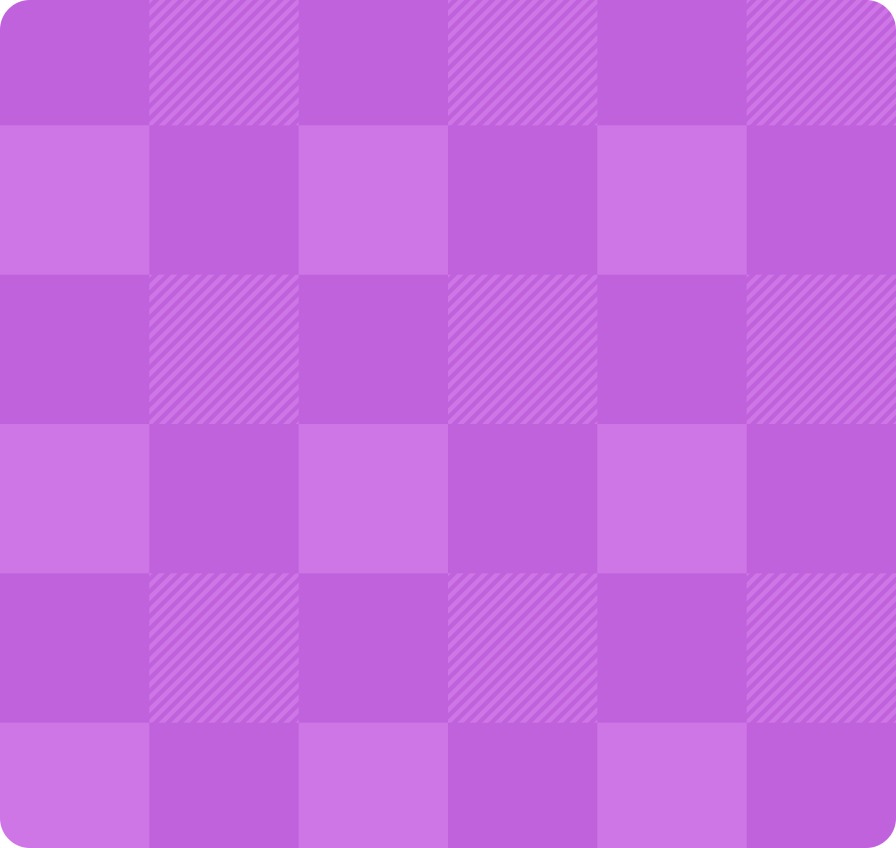
Reproduce this pattern procedurally as a Shadertoy shader.

```glsl
const float COLUMNS = 6.0;
const float STRIPES_PER_CELL = 12.0;
const float STRIPE_FILL = 0.5;       // lit share of each stripe period
const float CORNER_RADIUS = 0.2;     // in cells
const vec3 BASE_COLOR = vec3(0.755, 0.385, 0.868);
const vec3 LIGHT_COLOR = vec3(0.812, 0.463, 0.906);
const vec3 OUTSIDE_COLOR = vec3(1.0);

// Coverage of a shape from its signed distance, positive inside
float coverage(float inside, float pixel) {
    return clamp(inside / pixel + 0.5, 0.0, 1.0);
}

// Coverage of the odd-numbered bands along one axis
float oddBand(float x, float pixel) {
    return coverage(0.5 - abs(mod(x - 0.5, 2.0) - 1.0), pixel);
}

// Diagonal stripes rising to the right, centred on the cell corners
float diagonalStripes(vec2 p, float pixel) {
    float phase = (p.x - p.y) * STRIPES_PER_CELL;
    float offset = abs(fract(phase + 0.5) - 0.5);
    float inside = (0.5 * STRIPE_FILL - offset) / (STRIPES_PER_CELL * sqrt(2.0));
    return coverage(inside, pixel);
}

float roundedBox(vec2 p, vec2 halfSize, float radius) {
    vec2 q = abs(p) - halfSize + radius;
    return length(max(q, 0.0)) + min(max(q.x, q.y), 0.0) - radius;
}

void mainImage(out vec4 fragColor, in vec2 fragCoord) {
    // Cell units: columns start at the left, rows at mid-height
    float pixel = COLUMNS / iResolution.x;
    vec2 halfSize = 0.5 * iResolution.xy * pixel;
    vec2 p = fragCoord * pixel - vec2(0.0, halfSize.y);

    // Solid and striped cells alternate by row
    float oddColumn = oddBand(p.x, pixel);
    float oddRow = oddBand(p.y, pixel);
    float solid = (1.0 - oddColumn) * oddRow;
    float striped = oddColumn * (1.0 - oddRow) * diagonalStripes(p, pixel);
    vec3 color = mix(BASE_COLOR, LIGHT_COLOR, solid + striped);

    // Rounded panel outline
    float panel = roundedBox(p - vec2(halfSize.x, 0.0), halfSize, CORNER_RADIUS);
    color = mix(OUTSIDE_COLOR, color, coverage(-panel, pixel));
    fragColor = vec4(color, 1.0);
}
```
